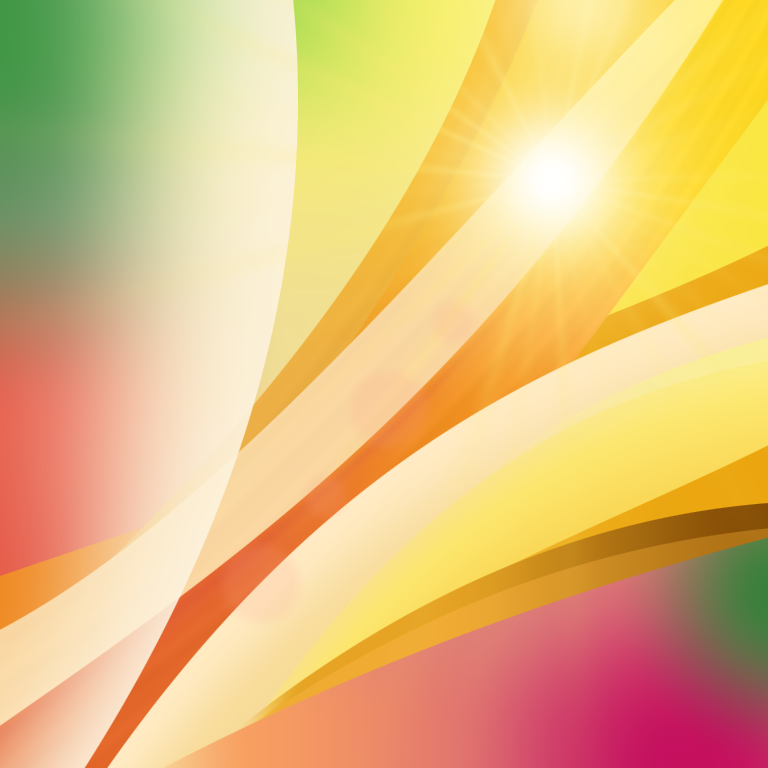
This background is drawn by a WebGL 2 fragment shader. Its source:

```glsl
#version 300 es
precision highp float;
// Sunlit abstract backdrop: translucent ribbons sweep out from the lower left.
// Each edge is a cubic through four evenly spaced heights; ribbons are painted
// back to front, then covered by a pale veil, a sunburst and lens flares.
#define SUN_POS vec2(0.72, 0.765)
#define SUN_CORE 0.06
#define SUN_GLOW 0.145
#define RAY_REACH 0.24
#define RAY_POWER 0.55
#define VEIL_WIDTH 0.38
#define VEIL_OPACITY 0.94
#define STRAND_POWER 0.008
#define FLARE_POWER 0.22

uniform vec2 u_resolution;
out vec4 outColor;

const vec3 CREAM = vec3(1.0, 0.92, 0.77);
const vec3 PEACH = vec3(0.98, 0.85, 0.65);
const vec3 LEMON = vec3(0.99, 0.91, 0.44);
const vec3 YELLOW = vec3(0.99, 0.84, 0.12);
const vec3 AMBER = vec3(0.92, 0.65, 0.06);
const vec3 ORANGE = vec3(0.94, 0.56, 0.12);
const vec3 RED = vec3(0.90, 0.36, 0.29);
const vec3 GREEN = vec3(0.25, 0.59, 0.27);
const vec3 MAGENTA = vec3(0.77, 0.06, 0.37);
const vec3 BROWN = vec3(0.52, 0.30, 0.02);

// Cubic through values k at x = 0, 1/3, 2/3 and 1.
float curve(float x, vec4 k) {
    float t = 3.0 * x, a = t - 1.0, b = t - 2.0, c = t - 3.0;
    return dot(k, vec4(-a * b * c, 3.0 * t * b * c, -3.0 * t * a * c, t * a * b)) / 6.0;
}

// Antialiased coverage, one where d is positive.
float fill(float d) {
    return clamp(d / max(fwidth(d), 1e-5) + 0.5, 0.0, 1.0);
}

// Fine layered streaks that follow a ribbon.
float strands(float d) {
    return STRAND_POWER * (sin(d * 95.0) + 0.6 * sin(d * 211.0 + 1.3));
}

vec3 skyColor(vec2 p) {
    vec3 left = mix(RED, vec3(0.42, 0.57, 0.40), smoothstep(0.45, 0.75, p.y));
    left = mix(left, GREEN, smoothstep(0.68, 0.95, p.y));
    vec3 mid = mix(vec3(0.94, 0.87, 0.59), vec3(0.97, 0.94, 0.42), smoothstep(0.5, 1.0, p.y));
    float lime = smoothstep(0.75, 1.05, p.y) * smoothstep(0.6, 0.3, p.x);
    mid = mix(mid, vec3(0.58, 0.84, 0.30), lime);
    return mix(left, mid, smoothstep(0.06, 0.38, p.x));
}

vec3 groundColor(vec2 p) {
    vec3 c = mix(vec3(0.97, 0.62, 0.38), vec3(0.85, 0.40, 0.45), smoothstep(0.3, 0.75, p.x));
    c = mix(c, vec3(0.87, 0.53, 0.48), smoothstep(0.06, 0.22, p.y) * 0.7);
    c = mix(c, MAGENTA, smoothstep(0.32, 0.02, length(p - vec2(0.9, 0.0))));
    return mix(c, GREEN * 0.85, smoothstep(0.24, 0.02, length(p - vec2(1.03, 0.23))));
}

// Diagonal beams rising to the upper right.
vec3 paintBeams(vec3 c, vec2 p) {
    float outer = p.x - curve(p.y, vec4(-0.157, 0.205, 0.476, 0.645));
    float inner = p.x - curve(p.y, vec4(0.05, 0.30, 0.53, 0.70));
    float top = p.y - curve(p.x, vec4(0.18, 0.432, 0.775, 1.12));
    float low = p.y - curve(p.x, vec4(0.055, 0.30, 0.622, 1.098));
    c = mix(c, ORANGE, fill(0.25 + 0.34 * p.x - p.y) * smoothstep(0.26, 0.18, p.x) * 0.9);
    vec3 band = mix(vec3(0.92, 0.67, 0.25), vec3(0.96, 0.71, 0.10), smoothstep(0.45, 0.9, p.y));
    c = mix(c, band + strands(outer), fill(outer) * 0.94);
    c = mix(c, mix(ORANGE, YELLOW, smoothstep(0.45, 0.95, p.y)), fill(inner) * 0.65);
    vec3 beam = mix(PEACH, vec3(1.0, 0.94, 0.56), smoothstep(0.55, 1.0, p.y));
    c = mix(c, beam + strands(top) * 0.6, fill(-top) * 0.96);
    vec3 gap = mix(vec3(0.89, 0.40, 0.16), ORANGE, smoothstep(0.24, 0.46, p.y));
    gap = mix(gap, vec3(0.98, 0.69, 0.25), smoothstep(0.44, 0.60, p.y));
    gap = mix(gap, YELLOW, smoothstep(0.56, 0.76, p.y));
    gap = mix(gap, RED, 0.4 * exp(-abs(low + 0.015) * 45.0) * smoothstep(0.65, 0.4, p.y));
    c = mix(c, gap + strands(low), fill(-low));
    // Bright wedge at the right with a golden foot.
    float wedge = p.x - 0.755 - (p.y - 0.54) * 0.742;
    float foot = p.y - curve(p.x, vec4(0.1, 0.38, 0.54, 0.68));
    return mix(c, mix(AMBER, vec3(0.98, 0.91, 0.26), fill(foot)), fill(wedge) * 0.92);
}

// Broad fan that bends toward the right edge.
vec3 paintFan(vec3 c, vec2 p) {
    float crest = curve(p.x, vec4(-0.222, 0.235, 0.489, 0.63)) - p.y;
    float bright = curve(p.x, vec4(-0.60, 0.06, 0.40, 0.53)) - p.y;
    float gold = curve(p.x, vec4(-0.30, 0.06, 0.265, 0.42)) - p.y;
    float shade = curve(p.x, vec4(-0.25, 0.07, 0.265, 0.345)) - p.y;
    float hem = curve(p.x, vec4(-0.23, 0.06, 0.235, 0.312)) - p.y;
    float base = curve(p.x, vec4(-0.12, 0.06, 0.197, 0.30)) - p.y;
    float tip = smoothstep(0.30, 0.40, p.x), side = smoothstep(0.55, 1.0, p.x);
    vec3 pale = mix(CREAM, vec3(0.97, 0.86, 0.60), smoothstep(0.0, 0.15, crest));
    c = mix(c, pale, fill(crest));
    c = mix(c, vec3(0.98, 0.94, 0.60), fill(bright + 0.04 * p.x * p.x - 0.01) * side);
    vec3 body = mix(LEMON, vec3(0.98, 0.84, 0.33), smoothstep(0.02, 0.17, bright));
    c = mix(c, body, mix(fill(bright), smoothstep(-0.01, 0.06, bright), 0.55));
    vec3 fold = mix(vec3(0.97, 0.80, 0.32), AMBER, smoothstep(0.4, 0.9, p.x));
    c = mix(c, fold, fill(gold) * tip);
    c = mix(c, mix(vec3(0.90, 0.64, 0.14), BROWN, side), fill(shade) * tip);
    c = mix(c, mix(vec3(0.94, 0.67, 0.20), vec3(0.68, 0.44, 0.08), side), fill(hem) * tip);
    return mix(c, groundColor(p), fill(base) * smoothstep(0.16, 0.34, p.x));
}

// White core, soft halo and uneven angular rays.
vec3 paintSun(vec3 c, vec2 p) {
    vec2 v = p - SUN_POS;
    float r = length(v), a = atan(v.y, v.x);
    float rays = 0.5 + 0.25 * sin(a * 23.0 + 2.0 * sin(a * 5.0)) + 0.25 * sin(a * 37.0 + 1.7);
    c = mix(c, LEMON, pow(rays, 3.0) * exp(-r / RAY_REACH) * RAY_POWER);
    c = mix(c, vec3(1.0, 0.95, 0.68), 0.85 * exp(-r * r / (SUN_GLOW * SUN_GLOW)));
    c = mix(c, vec3(1.0, 0.98, 0.82), 0.75 * exp(-pow(length(p - vec2(0.76, 1.0)) * 9.5, 2.0)));
    return mix(c, vec3(1.0), exp(-pow(r / SUN_CORE, 2.0) * 0.6));
}

// Pink discs along the sun axis.
vec3 paintFlares(vec3 c, vec2 p) {
    for (float f = 0.0; f < 4.0; f++) {
        vec2 center = mix(vec2(0.34, 0.24), vec2(0.59, 0.58), f / 3.0);
        float d = length(p - center) - 0.038 - 0.012 * cos(f * 3.14159);
        c = mix(c, vec3(0.99, 0.64, 0.56), FLARE_POWER * 0.8 * smoothstep(0.012, -0.012, d));
    }
    return c;
}

void main() {
    vec2 p = gl_FragCoord.xy / u_resolution;
    vec3 c = paintFan(paintBeams(skyColor(p), p), p);
    // Pale veil, densest along its curved right edge.
    float veil = 0.388 - 0.367 * pow(abs(p.y - 0.87), 2.0) - p.x;
    float reach = VEIL_WIDTH * mix(0.62, 1.05, smoothstep(0.15, 0.5, p.y));
    float density = VEIL_OPACITY * (1.0 - smoothstep(-0.03, reach, veil));
    c = mix(c, vec3(0.99, 0.95, 0.87), density * fill(veil));
    outColor = vec4(paintFlares(paintSun(c, p), p), 1.0);
}
```
